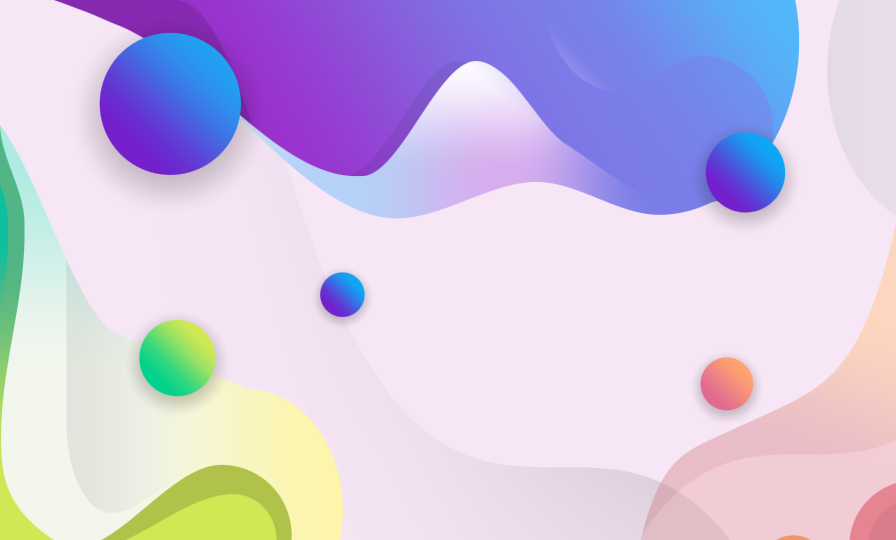
Give the GLSL for this background, as a Shadertoy shader.

```glsl
const vec2 CANVAS = vec2(7.68, 4.60);   // design units, y runs downward
const float SHADOW = 0.20;

const vec3 BLUSH = vec3(0.967, 0.902, 0.963);
const vec3 MIST = vec3(0.895, 0.855, 0.895);
const vec3 WHITE = vec3(0.99, 0.98, 1.0);
const vec3 PALE_BLUE = vec3(0.71, 0.82, 0.97);
const vec3 LILAC = vec3(0.84, 0.68, 0.93);
const vec3 PERIWINKLE = vec3(0.48, 0.49, 0.91);
const vec3 SKY = vec3(0.32, 0.72, 0.98);
const vec3 VIOLET = vec3(0.61, 0.18, 0.80);
const vec3 INDIGO = vec3(0.45, 0.12, 0.80);
const vec3 AZURE = vec3(0.05, 0.66, 0.96);
const vec3 MINT = vec3(0.68, 0.92, 0.89);
const vec3 CREAM = vec3(0.95, 0.965, 0.93);
const vec3 LEMON = vec3(0.99, 0.96, 0.67);
const vec3 TEAL = vec3(0.05, 0.75, 0.62);
const vec3 LEAF = vec3(0.32, 0.71, 0.52);
const vec3 EMERALD = vec3(0.0, 0.82, 0.55);
const vec3 LIME = vec3(0.82, 0.91, 0.33);
const vec3 OLIVE = vec3(0.69, 0.76, 0.29);
const vec3 PEACH = vec3(0.99, 0.84, 0.75);
const vec3 ROSE = vec3(0.91, 0.74, 0.78);
const vec3 PETAL = vec3(0.96, 0.82, 0.85);
const vec3 CORAL = vec3(0.90, 0.52, 0.57);
const vec3 ORANGE = vec3(1.0, 0.64, 0.44);

// Antialiased inside mask of an implicit edge
float cover(float d) {
    return clamp(0.5 - d / max(fwidth(d), 1e-4), 0.0, 1.0);
}

float ellipse(vec2 p, vec2 center, vec2 radius) {
    return (length((p - center) / radius) - 1.0) * radius.y;
}

// Free edge on the left, closed by an elliptic cap on the right
float capped(vec2 p, float edge, vec2 center, vec2 radius) {
    return p.x < center.x ? edge : ellipse(p, center, radius);
}

float shoulder(float x) {
    return 0.2 * smoothstep(0.2, 1.0, x) - 0.05;
}

float backEdge(float x) {
    return shoulder(x) + 1.71 * smoothstep(0.7, 3.4, x)
        - 0.31 * smoothstep(3.4, 4.6, x) + 0.28 * smoothstep(4.6, 5.65, x);
}

float frontEdge(float x) {
    return shoulder(x) + 1.35 * smoothstep(0.7, 3.05, x) - 0.98 * smoothstep(3.1, 4.08, x)
        + 0.5 * smoothstep(4.08, 4.85, x) + 0.72 * smoothstep(4.3, 5.85, x);
}

vec3 backdrop(vec2 p) {
    float a = p.x - 4.8;
    float d = 3.98 + 0.2 * a * a * a - p.y;
    float shade = mix(0.025, 0.10, smoothstep(3.2, 6.0, p.x)) * exp(0.7 * min(d, 0.0));
    vec3 col = BLUSH * (1.0 - shade * cover(d));
    vec3 mist = mix(MIST, BLUSH, smoothstep(7.0, 8.3, p.x) * 0.6);
    return mix(col, mist, cover(ellipse(p, vec2(8.15, 0.6), vec2(1.06, 1.38))));
}

vec3 violetWave(vec3 col, vec2 p) {
    float sky = smoothstep(4.6, 6.8, p.x - 0.7 * p.y);

    // Translucent rear sheet
    vec3 rear = mix(PALE_BLUE, LILAC, smoothstep(3.0, 4.3, p.x));
    rear = mix(WHITE, rear, smoothstep(0.5, 1.5, p.y));
    rear = mix(rear, PERIWINKLE, smoothstep(4.4, 5.6, p.x + max(0.0, 1.0 - p.y)));
    rear = mix(rear, SKY, sky);
    float d = capped(p, p.y - backEdge(p.x), vec2(5.65, 0.35), vec2(1.2, 1.48));
    col = mix(col, rear, cover(d));

    // Saturated front sheet with two darker folds
    vec3 front = mix(VIOLET, PERIWINKLE, smoothstep(1.2, 4.8, p.x - 0.6 * p.y));
    front = mix(front, SKY, 0.55 * sky);
    front *= 1.0 - 0.13 * cover(p.x - 1.5 - 0.64 * sqrt(max(p.y, 0.0)));
    front *= 1.0 - 0.07 * cover(frontEdge(p.x + 0.15) - p.y);
    float u = clamp((5.3 - p.x) / 0.65, 0.0, 1.0);
    float notch = 0.88 * sqrt(1.0 - u * u) - 0.1 - 0.3 * smoothstep(5.3, 6.0, p.x);
    d = capped(p, max(p.y - frontEdge(p.x), notch - p.y), vec2(6.0, 1.1), vec2(0.63));
    return mix(col, front, cover(d));
}

vec3 greenWave(vec3 col, vec2 p) {
    // Pale sheet and its inner fold
    float top = 1.0 + 1.42 * smoothstep(-0.15, 1.0, p.x) + 0.42 * p.x;
    vec3 pale = mix(MINT, CREAM, smoothstep(1.2, 3.2, p.y));
    pale = mix(pale, LEMON, smoothstep(0.9, 2.9, p.x));
    vec2 q = vec2(0.95 - p.x, p.y + 0.4 * smoothstep(0.95, 1.8, p.x) - 3.6);
    float fold = ellipse(max(q, 0.0), vec2(0.0), vec2(0.38, 0.77));
    pale *= 1.0 - 0.07 * cover(fold) * (1.0 - smoothstep(0.55, 1.7, p.x));
    col = mix(col, pale, cover(capped(p, top - p.y, vec2(2.1, 4.35), vec2(0.84, 1.04))));

    // Vivid strip along the border
    float strip = 0.21 * smoothstep(1.05, 1.9, p.y) - 0.2 * smoothstep(2.0, 3.7, p.y)
        + 0.45 * pow(max(p.y - 3.7, 0.0) / 0.9, 3.0);
    vec3 vivid = mix(LEAF, LIME, smoothstep(2.2, 4.2, p.y));
    vivid = mix(vivid, TEAL, cover(p.x - strip + 0.14) * (1.0 - smoothstep(2.0, 2.7, p.y)));
    col = mix(col, vivid, cover(p.x - strip));

    // Hill with a brighter core
    float hill = 4.68 - 0.72 * smoothstep(0.6, 1.9, p.x);
    float core = 4.70 - 0.49 * smoothstep(0.7, 2.0, p.x);
    col = mix(col, OLIVE, cover(capped(p, hill - p.y, vec2(1.9, 4.56), vec2(0.6))));
    return mix(col, LIME, cover(capped(p, core - p.y, vec2(2.0, 4.6), vec2(0.37, 0.39))));
}

vec3 coralWave(vec3 col, vec2 p) {
    float u = p.x - 6.3, v = p.x - 6.9;
    float edge = 3.65 - 0.45 * u - (u < 0.0 ? 1.7 : 0.226) * u * u * u * u * u;
    float inner = 3.87 - 0.25 * v * v * v;
    vec3 sheet = mix(PEACH, ROSE, smoothstep(2.4, 4.0, p.y - 0.4 * v));
    sheet = mix(sheet, PETAL, 0.75 * cover(inner - p.y));
    float a = p.x - 4.8;
    sheet *= 1.0 - 0.07 * cover(3.98 + 0.2 * a * a * a - p.y);
    col = mix(col, sheet, cover(edge - p.y));
    float corner = ellipse(p, vec2(7.85, 4.65), vec2(0.57, 0.56));
    col = mix(col, CORAL * mix(1.0, 0.94, cover(corner + 0.16)), cover(corner));
    return mix(col, ORANGE * 0.93, cover(ellipse(p, vec2(6.8, 4.85), vec2(0.29))));
}

// Ball with a diagonal gradient and a soft drop shadow
vec3 ball(vec3 col, vec2 p, vec2 center, float r, vec3 low, vec3 high) {
    vec2 q = p - center;
    col *= 1.0 - SHADOW * (1.0 - smoothstep(0.75, 1.45, length(q / r - vec2(0.0, 0.15))));
    float t = smoothstep(-0.9, 0.95, dot(q, vec2(0.7, -0.7)) / r);
    return mix(col, mix(low, high, t), cover(length(q) - r));
}

void mainImage(out vec4 fragColor, in vec2 fragCoord) {
    vec2 uv = fragCoord / iResolution.xy;
    vec2 p = vec2(uv.x, 1.0 - uv.y) * CANVAS;
    vec3 col = coralWave(greenWave(violetWave(backdrop(p), p), p), p);
    col = ball(col, p, vec2(1.46, 0.885), 0.605, INDIGO, mix(AZURE, PERIWINKLE, 0.2));
    col = ball(col, p, vec2(6.39, 1.47), 0.34, INDIGO, AZURE);
    col = ball(col, p, vec2(2.935, 2.51), 0.19, INDIGO, AZURE);
    col = ball(col, p, vec2(1.52, 3.05), 0.325, EMERALD, LIME);
    col = ball(col, p, vec2(6.23, 3.27), 0.225, CORAL * vec3(0.98, 0.8, 1.0), ORANGE);
    fragColor = vec4(col, 1.0);
}
```
